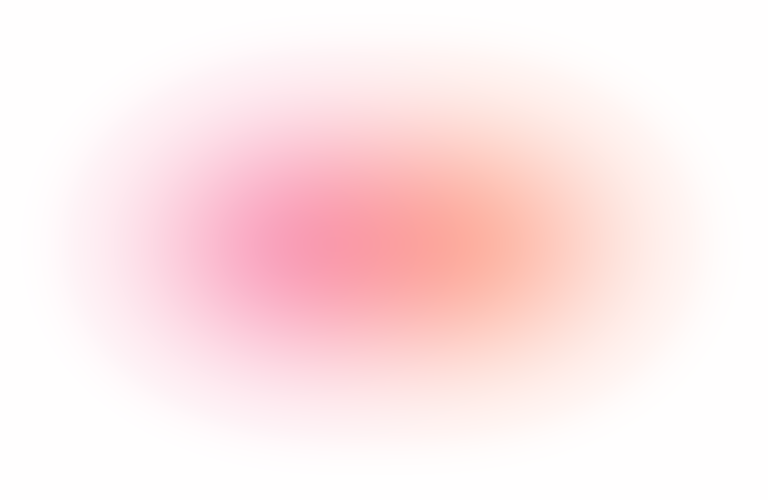
Write a Shadertoy shader that draws this background.

```glsl
const vec3 PAPER = vec3(1.0, 0.998, 0.998);
const vec3 PINK = vec3(0.972, 0.57, 0.70);
const vec3 PEACH = vec3(0.992, 0.66, 0.58);

// Soft bell whose flat top grows with the falloff powers
float softGlow(vec2 p, vec2 center, vec2 radius, vec2 power) {
    vec2 d = pow(abs(p - center) / radius, power);
    float bell = exp(-d.x - d.y);
    return bell * smoothstep(0.0, 0.12, bell);
}

// Horizontal blend between two tints
vec3 tintAcross(float x, vec3 leftTint, vec3 rightTint, float start, float end) {
    return mix(leftTint, rightTint, smoothstep(start, end, x));
}

void mainImage(out vec4 fragColor, in vec2 fragCoord) {
    vec2 uv = fragCoord / iResolution.xy;

    // Glow shape: wide and flat across, rounder vertically
    float glow = softGlow(uv, vec2(0.498, 0.511), vec2(0.293, 0.257), vec2(2.5, 2.0));

    // Pink on the left melts into peach on the right
    vec3 tint = tintAcross(uv.x, PINK, PEACH, 0.30, 0.68);

    fragColor = vec4(mix(PAPER, tint, glow), 1.0);
}
```
